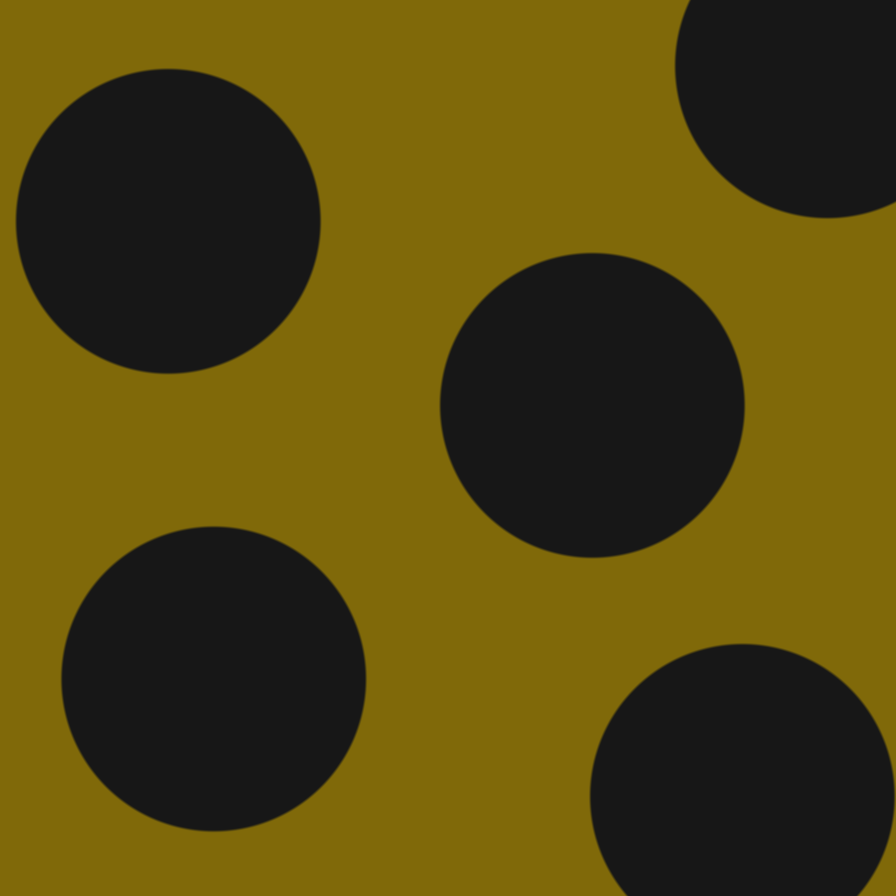
A WebGL 2 fragment shader for this pattern:

```glsl
#version 300 es
precision highp float;

uniform vec2 u_resolution;
out vec4 fragColor;

#define GROUND_COLOR vec3(0.502, 0.412, 0.035)
#define DOT_COLOR vec3(0.090, 0.090, 0.090)
#define DOT_RADIUS 0.170
#define EDGE_SOFTNESS 0.002
#define COLUMNS 2
#define ROWS 3
#define FIRST_DOT vec2(0.210, 0.246)
#define COLUMN_STEP vec2(0.590, -0.131)
#define ROW_STEP vec2(0.504, 0.414)
#define DRIFT vec2(0.150, -0.020)

// Staggered columns, each dot pushed off its place by a wave
vec2 dotCenter(int column, int row) {
    float c = float(column);
    float r = float(row);
    float rowStep = mix(ROW_STEP.x, ROW_STEP.y, c);
    float phase = 2.95 + r * (0.34 + 1.81 * c);
    return FIRST_DOT + c * COLUMN_STEP + vec2(0.0, r * rowStep) + DRIFT * sin(phase);
}

// Signed distance to the nearest dot
float dotDistance(vec2 point) {
    float nearest = 1e3;
    for (int column = 0; column < COLUMNS; column++) {
        for (int row = 0; row < ROWS; row++) {
            nearest = min(nearest, length(point - dotCenter(column, row)));
        }
    }
    return nearest - DOT_RADIUS;
}

void main() {
    vec2 point = gl_FragCoord.xy / min(u_resolution.x, u_resolution.y);

    // Soft edge, never thinner than about one pixel
    float distanceToDot = dotDistance(point);
    float softness = max(EDGE_SOFTNESS, 0.7 * fwidth(distanceToDot));
    float ground = smoothstep(-softness, softness, distanceToDot);

    fragColor = vec4(mix(DOT_COLOR, GROUND_COLOR, ground), 1.0);
}
```
